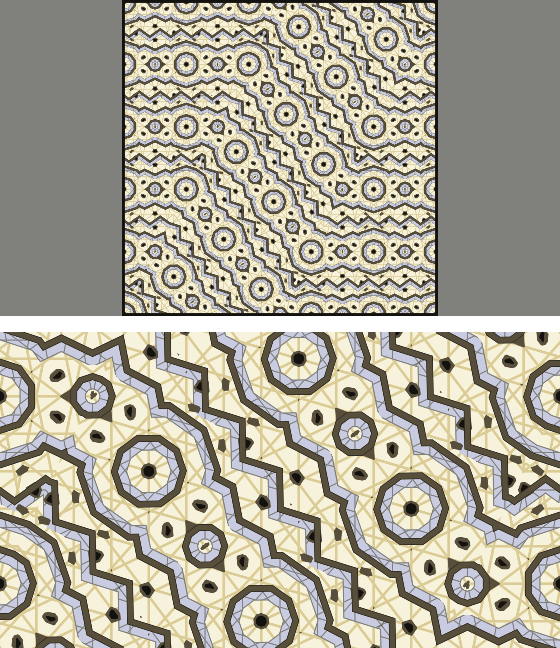
Top: the whole. Bottom: its middle third, enlarged.
A Shadertoy shader for this pattern:

```glsl
const vec3 GRAY = vec3(0.50, 0.50, 0.49);
const vec3 UMBER = vec3(0.34, 0.31, 0.23);
const vec3 CREAM = vec3(0.97, 0.95, 0.86);
const vec3 SAND = vec3(0.86, 0.80, 0.59);
const vec3 LAVENDER = vec3(0.79, 0.80, 0.88);
const vec3 INK = vec3(0.08, 0.07, 0.06);

const float CELL = 0.1977;      // lattice period, in canvas heights
const float FRAME = 0.009;      // width of the dark frame
const float ROOT5 = 2.2360680;
const float SECTOR = 0.6283185; // a tenth of a turn

// Wave vectors: near tenfold, yet periodic on the unit lattice
const vec2 WAVES[5] = vec2[5](
    vec2(0.0, 5.0), vec2(3.0, 4.0), vec2(-3.0, 4.0),
    vec2(5.0, 1.0), vec2(-5.0, 1.0));

// Coverage of the region where dist is below width
float cover(float dist, float width, float soft) {
    return 1.0 - smoothstep(width - soft, width + soft, dist);
}

float triangleWave(float x) {
    return 4.0 * abs(fract(x) - 0.5) - 1.0;
}

// Inner radius of the decagon through p
float decagon(vec2 p) {
    float angle = atan(p.y, p.x + 1e-5);
    return length(p) * cos(mod(angle + 0.5 * SECTOR, SECTOR) - 0.5 * SECTOR);
}

float nearer(float a, float b) {
    return abs(a) < abs(b) ? a : b;
}

// Reflect alternate slanted strips, so the lattice meets its mirror twin
vec2 foldStrips(vec2 p, vec2 normal, float stripWidth) {
    float t = dot(p, normal) + 0.5 * stripWidth;
    float folded = -abs(mod(t + stripWidth, 2.0 * stripWidth) - stripWidth);
    return p + normal * (folded - t);
}

// Signed distance to the bands: rings, bulging zigzags and middle zigzags
float bandDistance(vec2 p) {
    vec2 cell = fract(p + 0.5) - 0.5;
    vec2 between = vec2(fract(p.x) - 0.5, cell.y);
    float radius = decagon(cell);
    float zigzag = 0.27 + 0.04 * triangleWave(3.0 * p.x);
    float bulge = min(radius - 0.35, 0.87 * (abs(cell.y) - zigzag));
    float middle = fract(p.y) - 0.5 - 0.06 * triangleWave(3.0 * p.x + 0.25);
    float rings = nearer(radius - 0.175, decagon(between) - 0.10);
    return nearer(rings, nearer(bulge, 0.81 * middle));
}

// Sum of triangle waves: x = height, y = steepness,
// z = distance to a crest line, w = distance to a trough line
vec4 waveField(vec2 p) {
    float height = 0.0;
    vec2 slope = vec2(0.0);
    float crest = 1.0;
    float trough = 1.0;
    for (int i = 0; i < 5; i++) {
        vec2 k = WAVES[i];
        float weight = i < 3 ? 1.0 : 0.8;
        float phase = fract(dot(p, k)) - 0.5;
        height += weight * (4.0 * abs(phase) - 1.0);
        slope += weight * 4.0 * sign(phase) * k;
        crest = min(crest, (0.5 - abs(phase)) / length(k));
        trough = min(trough, abs(phase) / length(k));
    }
    return vec4(height, length(slope), crest, trough);
}

// Dark bands lined with lavender bricks on a cream and sand ground
vec3 mosaic(vec2 p, float soft) {
    vec4 field = waveField(p);
    float band = bandDistance(p);
    float steepness = max(field.y, 16.0);

    vec3 ground = mix(CREAM, SAND, cover(field.z, 0.007, soft));
    vec3 brick = mix(LAVENDER, GRAY, cover(field.w, 0.003, soft));
    float lining = abs(band + 0.030);
    vec3 color = mix(ground, brick, cover(lining, 0.032, soft));
    color = mix(color, GRAY, cover(abs(lining - 0.032), 0.003, soft));

    // Small dark wedges at the wave extremes
    float wedge = (2.1 - abs(field.x)) / steepness;
    color = mix(color, UMBER, cover(wedge, 0.0, soft));
    float core = (2.9 - abs(field.x)) / steepness;
    color = mix(color, INK, cover(core, 0.0, soft));

    // Continuous bands with inked rims
    color = mix(color, UMBER, cover(abs(band), 0.018, soft));
    float rim = abs(abs(band) - 0.016);
    return mix(color, INK, 0.6 * cover(rim, 0.002, soft));
}

void mainImage(out vec4 fragColor, in vec2 fragCoord) {
    vec2 p = (fragCoord - 0.5 * iResolution.xy) / iResolution.y;
    float pixel = 1.0 / iResolution.y;

    // Mirrored lattice inside the square panel
    vec2 folded = foldStrips(p / CELL, vec2(2.0, -1.0) / ROOT5, ROOT5);
    vec3 color = mosaic(folded - 0.5, 0.45 * pixel / CELL);

    // Frame and plain surround
    float edge = max(abs(p.x), abs(p.y));
    color = mix(INK, color, cover(edge, 0.5 - FRAME, 0.5 * pixel));
    color = mix(GRAY, color, cover(abs(p.x), 0.5, 0.5 * pixel));
    fragColor = vec4(color, 1.0);
}
```
